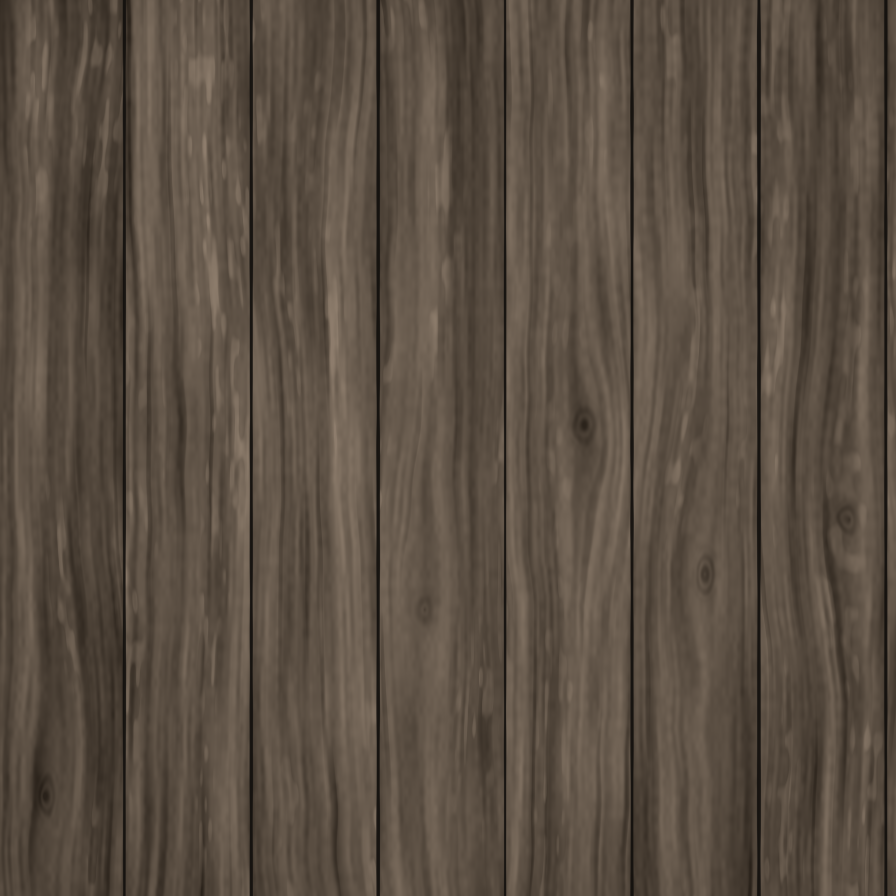
A WebGL 1 fragment shader for this texture:

```glsl
precision highp float;

uniform vec2 u_resolution;

const float PLANKS = 7.06;
const float PLANK_SHIFT = 0.02;
const float SEAM_THIN = 0.0009;
const float SEAM_WIDE = 0.0017;
const float BASE_TONE = 0.70;
const float VIGNETTE = 0.50;
const float KNOT_CHANCE = 0.65;
const vec2 KNOT_RADII = vec2(0.09, 0.16);
const vec2 KNOT_REACH = vec2(0.32, 1.10);
const vec3 SEAM_COLOR = vec3(0.07, 0.06, 0.05);
const vec3 DARK_WOOD = vec3(0.16, 0.13, 0.10);
const vec3 PALE_WOOD = vec3(0.50, 0.44, 0.38);

float hash(vec2 p) {
  return fract(sin(dot(p, vec2(127.1, 311.7))) * 43758.5453);
}

float noise(vec2 p) {
  vec2 i = floor(p);
  vec2 f = fract(p);
  f = f * f * (3.0 - 2.0 * f);
  return mix(mix(hash(i), hash(i + vec2(1.0, 0.0)), f.x),
             mix(hash(i + vec2(0.0, 1.0)), hash(i + vec2(1.0, 1.0)), f.x), f.y);
}

// Streaks running up a plank, centred on zero
float streak(vec2 p, vec2 frequency, float seed) {
  return noise(p * frequency + vec2(seed * 7.3, seed * 3.1)) - 0.5;
}

// Tone of one plank: x spans its width, y uses the same unit
float woodTone(vec2 p, float id) {
  float seed = id * 5.0 + 11.0;
  float hasKnot = step(hash(vec2(id, 4.0)), KNOT_CHANCE);
  vec2 knot = vec2(mix(0.25, 0.75, hash(vec2(id, 1.0))),
                   PLANKS * mix(0.03, 0.55, hash(vec2(id, 2.0))));
  vec2 q = p - knot;

  // Grain wanders slowly and parts around the knot
  vec2 reach = q / KNOT_REACH;
  vec2 g = p;
  g.x -= 0.7 * hasKnot * q.x * exp(-dot(reach, reach));
  g.x += 0.22 * streak(p, vec2(0.8, 0.55), seed);
  g.x += 0.03 * streak(p, vec2(2.0, 2.5), seed + 1.0);

  // Broad bands, growth lines and fine fibres
  float band = smoothstep(-0.22, 0.18, streak(g, vec2(4.0, 0.16), seed + 2.0)) - 0.5;
  float lines = streak(g, vec2(14.0, 0.35), seed + 3.0);
  float fibre = streak(g, vec2(32.0, 1.6), seed + 4.0);
  float blotch = streak(p, vec2(2.0, 1.2), seed + 5.0);
  float tone = 0.20 * band + 0.36 * lines + 0.30 * fibre + 0.14 * blotch;
  tone += 0.12 * (hash(vec2(id, 3.0)) - 0.5);

  // Dark cracks in the grain and worn pale flecks
  float crack = smoothstep(0.20, 0.42, streak(g, vec2(18.0, 0.5), seed + 6.0));
  float worn = smoothstep(0.05, 0.35, streak(g, vec2(5.0, 0.5), seed + 7.0));
  float fleck = smoothstep(0.05, 0.35, streak(g, vec2(26.0, 5.0), seed + 8.0));
  tone += 0.26 * worn * fleck - 0.20 * crack;
  tone += 0.10 * streak(p, vec2(34.0, 14.0), seed + 9.0);

  // Knot with rings and a dark heart
  float radius = length(q / KNOT_RADII) + 0.7 * streak(p, vec2(9.0, 6.0), seed);
  float rings = 0.5 + 0.5 * cos(radius * 9.0);
  float body = 1.0 - smoothstep(0.5, 1.5, radius);
  float heart = 1.0 - smoothstep(0.1, 0.5, radius);
  return tone - hasKnot * (body * (0.07 + 0.15 * rings) + 0.18 * heart);
}

void main() {
  vec2 uv = gl_FragCoord.xy / u_resolution;
  float pixel = 1.0 / u_resolution.x;
  float across = uv.x * PLANKS + PLANK_SHIFT;
  float id = floor(across);
  vec2 p = vec2(across - id, uv.y * PLANKS);

  // Wood, darker toward the corners
  vec2 centred = uv - 0.5;
  float tone = BASE_TONE + woodTone(p, id) - VIGNETTE * dot(centred, centred);

  // Seams of uneven width with soft shade beside them
  float seamId = floor(across + 0.5);
  float seamDistance = abs(across - seamId) / PLANKS;
  float seamWidth = mix(SEAM_THIN, SEAM_WIDE, hash(vec2(seamId, 8.0)));
  seamWidth *= 0.8 + 0.4 * noise(vec2(seamId * 9.0, uv.y * 24.0));
  float seam = 1.0 - smoothstep(seamWidth - 0.5 * pixel, seamWidth + pixel, seamDistance);
  tone -= 0.16 * exp(-seamDistance / 0.003);

  vec3 wood = mix(DARK_WOOD, PALE_WOOD, clamp(tone, 0.0, 1.15));
  gl_FragColor = vec4(mix(wood, SEAM_COLOR, 0.92 * seam), 1.0);
}
```
